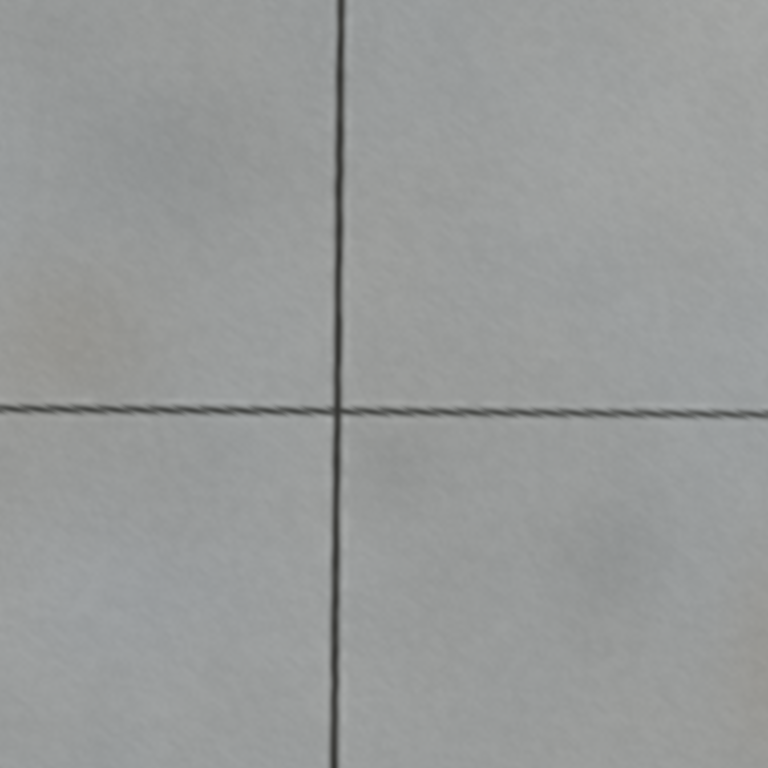
Reproduce this texture procedurally as a WebGL 1 fragment shader.

```glsl
precision highp float;

uniform vec2 u_resolution;

float hash(vec2 p) {
  vec3 q = fract(vec3(p.xyx) * 0.1031);
  q += dot(q, q.yzx + 33.33);
  return fract((q.x + q.y) * q.z);
}

float noise(vec2 p) {
  vec2 cell = floor(p);
  vec2 f = fract(p);
  f = f * f * (3.0 - 2.0 * f);
  return mix(mix(hash(cell), hash(cell + vec2(1.0, 0.0)), f.x),
             mix(hash(cell + vec2(0.0, 1.0)), hash(cell + 1.0), f.x), f.y);
}

float fbm(vec2 p) {
  float sum = 0.0;
  float amplitude = 0.5;
  for (int i = 0; i < 4; i++) {
    sum += amplitude * (noise(p) - 0.5);
    p = mat2(0.8, -0.6, 0.6, 0.8) * p * 2.03 + 17.3;
    amplitude *= 0.5;
  }
  return sum;
}

float stain(vec2 p, vec2 center, vec2 radius) {
  vec2 d = (p - center) / radius;
  return exp(-dot(d, d));
}

float band(float d, float halfWidth) {
  return exp(-d * d / (halfWidth * halfWidth));
}

void main() {
  vec2 uv = gl_FragCoord.xy / u_resolution;

  // Signed distances to the two slightly tilted joints
  float dx = uv.x - (0.435 + 0.009 * uv.y);
  float dy = uv.y - (0.4675 - 0.0075 * uv.x);

  // Broad cement tone, lighter in the upper right
  vec3 color = vec3(0.600, 0.610, 0.608);
  color += 0.018 * smoothstep(0.3, 0.9, uv.x) * smoothstep(0.4, 0.8, uv.y);
  color += 0.045 * fbm(uv * 5.0 + 3.0);
  color += vec3(0.015, 0.0, -0.018) * fbm(uv * 4.0 + 41.0);

  // Dark and warm stains
  color -= 0.035 * stain(uv, vec2(0.23, 0.80), vec2(0.17, 0.12));
  color -= 0.030 * stain(uv, vec2(0.79, 0.26), vec2(0.08, 0.09));
  color -= 0.030 * stain(uv, vec2(0.51, 0.40), vec2(0.07, 0.06));
  color -= 0.020 * stain(uv, vec2(0.08, 0.98), vec2(0.20, 0.10));
  color -= vec3(0.018, 0.028, 0.040) * stain(uv, vec2(0.10, 0.56), vec2(0.13, 0.10));
  color -= vec3(0.010, 0.022, 0.035) * stain(uv, vec2(1.0, 0.17), vec2(0.06, 0.14));
  color += vec3(-0.005, 0.002, 0.014) * stain(uv, vec2(0.17, 0.23), vec2(0.18, 0.12));

  // Fine grain, stretched along a falling diagonal
  vec2 grain = mat2(0.8, 0.6, -0.6, 0.8) * uv;
  color += 0.020 * (noise(grain * vec2(70.0, 130.0)) - 0.5);
  color += 0.012 * (noise(uv * 190.0) - 0.5);

  // Pale rims beside the joints
  float rimNoise = noise(uv * vec2(60.0, 75.0) + 9.0);
  color += 0.045 * rimNoise * (band(dx - 0.012, 0.005) + 0.7 * band(dx + 0.011, 0.005));
  color += 0.050 * rimNoise * (band(dy - 0.011, 0.005) + 0.6 * band(dy + 0.011, 0.005));

  // Horizontal joint, twisted into short slanted strokes
  float twist = fract((uv.x + dy * 1.5) * 30.0) - 0.5;
  float slant = 0.0035 * twist * smoothstep(0.5, 0.35, abs(twist));
  float strokeTone = 0.88 + 0.12 * cos(6.2832 * twist);
  float across = band(dy + slant, 0.0052) * strokeTone;
  across *= mix(0.95, 0.82, smoothstep(0.3, 1.0, uv.x));
  color = mix(color, vec3(0.25, 0.255, 0.245), across);

  // Vertical joint, darker with a gently uneven edge
  float wobble = 0.0012 * (noise(vec2(3.0, uv.y * 45.0)) - 0.5);
  float jointWidth = 0.0050 + 0.0008 * noise(vec2(8.0, uv.y * 30.0));
  float upright = band(dx + wobble, jointWidth);
  vec3 jointColor = vec3(0.20, 0.20, 0.19) + 0.05 * noise(vec2(5.0, uv.y * 60.0));
  color = mix(color, jointColor, upright);

  gl_FragColor = vec4(color, 1.0);
}
```
